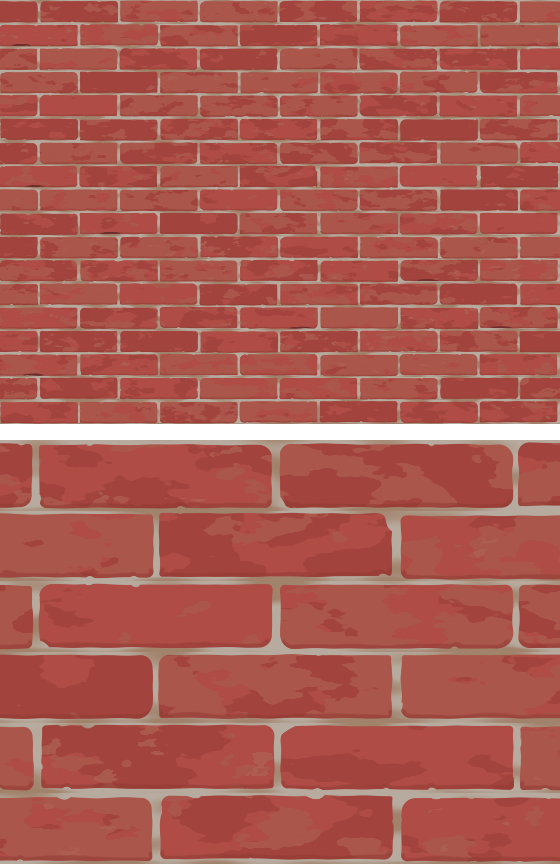
Top: the whole. Bottom: its middle third, enlarged.
Give the GLSL for this texture, as a WebGL 1 fragment shader.

```glsl
precision highp float;

uniform vec2 u_resolution;

const vec2 GRID = vec2(7.0, 18.0);       // bricks across, courses up
const float HALF_JOINT = 0.052;          // lengths are in course heights
const float PLACE_JITTER = 0.022;
const float EDGE_WOBBLE = 0.022;
const float CHIP_DEPTH = 0.22;
const vec2 CORNER_RADIUS = vec2(0.04, 0.24);
const vec2 PATCH_SCALE = vec2(0.75, 1.7);
const float SMEAR_CHANCE = 0.05;

const vec3 DEEP_RED = vec3(0.637, 0.268, 0.238);
const vec3 BRIGHT_RED = vec3(0.682, 0.300, 0.272);
const vec3 PALE_RED = vec3(0.667, 0.337, 0.292);
const vec3 DUSTY_RED = vec3(0.680, 0.385, 0.330);
const vec3 SHADE_RED = vec3(0.570, 0.225, 0.200);
const vec3 SMEAR_RED = vec3(0.440, 0.175, 0.170);
const vec3 MORTAR_LIGHT = vec3(0.715, 0.670, 0.620);
const vec3 MORTAR_TAN = vec3(0.610, 0.470, 0.370);

float hash(vec2 p) {
  vec3 v = fract(vec3(p.xyx) * 0.1031);
  v += dot(v, v.yzx + 33.33);
  return fract((v.x + v.y) * v.z);
}

float cornerSlope(vec2 corner, vec2 offset) {
  float angle = 6.28318 * hash(corner + 17.0);
  return dot(vec2(cos(angle), sin(angle)), offset);
}

float gradientNoise(vec2 p) {
  vec2 i = floor(p);
  vec2 f = fract(p);
  vec2 u = f * f * f * (f * (f * 6.0 - 15.0) + 10.0);
  vec2 e = vec2(1.0, 0.0);
  float low = mix(cornerSlope(i, f), cornerSlope(i + e, f - e), u.x);
  float high = mix(cornerSlope(i + e.yx, f - e.yx), cornerSlope(i + 1.0, f - 1.0), u.x);
  return mix(low, high, u.y);
}

float fbm(vec2 p) {
  float sum = 0.0;
  float amplitude = 1.0;
  for (int octave = 0; octave < 4; octave++) {
    sum += amplitude * gradientNoise(p);
    p = p * 2.03 + 11.7;
    amplitude *= 0.5;
  }
  return sum;
}

float roundedBox(vec2 p, vec2 halfSize, float radius) {
  vec2 a = abs(p) - halfSize + radius;
  return min(max(a.x, a.y), 0.0) + length(max(a, 0.0)) - radius;
}

// Flat-toned patch with a narrow smooth border
float patchMask(float value, float threshold, float pixel) {
  return smoothstep(-pixel, pixel, value - threshold);
}

void main() {
  vec2 uv = gl_FragCoord.xy / u_resolution;
  float pixel = GRID.y / u_resolution.y;
  float brickLength = u_resolution.x / u_resolution.y * GRID.y / GRID.x;

  // Running bond: every other course moves by half a brick
  vec2 cell = uv * GRID;
  cell.x += 0.5 * mod(floor(cell.y), 2.0) + 0.015;
  vec2 id = floor(cell) + 3.0;
  vec2 local = (fract(cell) - 0.5) * vec2(brickLength, 1.0);
  vec2 wall = uv * vec2(GRID.x * brickLength, GRID.y);

  // Brick outline with uneven corners, edges and chips
  vec2 jitter = vec2(hash(id + 5.3), hash(id + 9.1)) * 2.0 - 1.0;
  vec2 pos = local - jitter * PLACE_JITTER;
  float cornerHash = hash(id * 3.0 + sign(local) + 40.0);
  float radius = mix(CORNER_RADIUS.x, CORNER_RADIUS.y, cornerHash * cornerHash);
  float outline = roundedBox(pos, vec2(brickLength, 1.0) * 0.5 - HALF_JOINT, radius);
  outline += EDGE_WOBBLE * gradientNoise(wall * vec2(2.2, 4.0));
  outline += CHIP_DEPTH * max(gradientNoise(wall * 3.1 + 71.0) - 0.36, 0.0);

  // Each brick has its own balance of red patches
  vec2 grain = local * PATCH_SCALE + 60.0 * vec2(hash(id + 1.7), hash(id + 23.9));
  float broad = fbm(grain);
  float second = fbm(grain * 1.15 + 31.0);
  float fine = fbm(grain * 1.8 + 83.0);
  float soft = pixel * 1.2;
  float brightLevel = mix(-0.55, 0.55, hash(id + 12.4));
  float paleLevel = mix(-0.35, 0.75, hash(id + 31.8));
  vec3 brick = mix(DEEP_RED, BRIGHT_RED, patchMask(broad, brightLevel, soft));
  brick = mix(brick, PALE_RED, patchMask(second, paleLevel, soft));
  brick = mix(brick, DUSTY_RED, 0.7 * patchMask(fine, mix(0.42, 0.95, hash(id + 47.2)), soft));

  // Worn lower edge and an occasional dark smear
  float lower = smoothstep(0.30, 0.36, -pos.y);
  float rim = patchMask(outline + 0.03 * fine, -0.06, pixel);
  brick = mix(brick, SHADE_RED, 0.55 * lower * rim);
  float smearCentre = (hash(id + 64.0) - 0.5) * brickLength * 0.6;
  float smear = 0.42 - length((pos - vec2(smearCentre, -0.43)) * vec2(1.0, 6.0));
  smear += 0.15 * fine;
  brick = mix(brick, SMEAR_RED, step(1.0 - SMEAR_CHANCE, hash(id + 77.0)) * patchMask(smear, 0.0, pixel * 2.0));

  // Mortar darkens to tan below bricks and in scattered streaks
  float streak = gradientNoise(wall * vec2(0.8, 2.5) + 19.0);
  float underside = smoothstep(0.42, 0.48, -local.y);
  float tanAmount = smoothstep(-0.1, 0.35, streak + 0.2 * underside);
  vec3 mortar = mix(MORTAR_LIGHT, MORTAR_TAN, 0.8 * tanAmount);

  float cover = 1.0 - smoothstep(-0.6 * pixel, 0.6 * pixel, outline);
  gl_FragColor = vec4(mix(mortar, brick, cover), 1.0);
}
```
